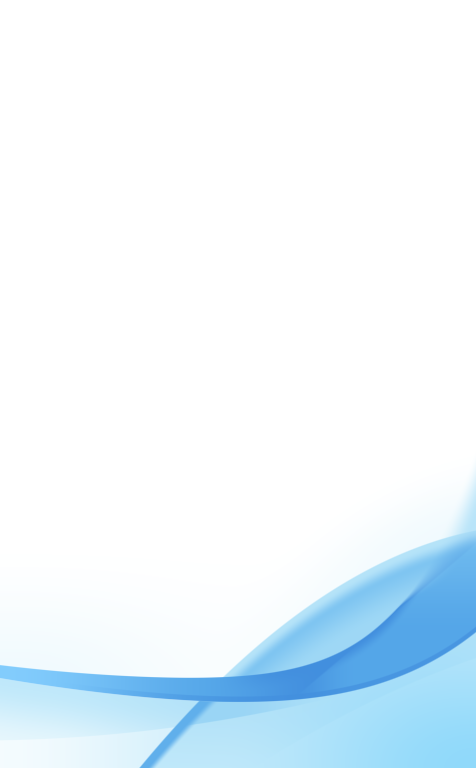
This background is drawn by a Shadertoy shader. Its source:

```glsl
// Translucent blue waves sweeping over the foot of a white page.
// Each sheet is bounded by a polynomial height curve; sheets are layered
// back to front with antialiased or deliberately soft edges.

#define WHITE vec3(1.0)
#define MIST vec3(0.90, 0.965, 0.99)
#define PALE vec3(0.75, 0.91, 0.98)
#define SKY vec3(0.61, 0.84, 0.96)
#define AZURE vec3(0.46, 0.75, 0.94)
#define BLUE vec3(0.33, 0.65, 0.91)
#define DEEP vec3(0.26, 0.56, 0.87)
#define CORNER vec3(0.53, 0.84, 0.98)
#define ARCH_FOOT 0.293
#define RIM_WIDTH 0.007

// Height curves, in fractions of the canvas
float ribbonTop(float x) {
    return 0.134 - 0.075 * x + 0.08 * x * x + 0.264 * pow(x, 6.5);
}

float ribbonBottom(float x) {
    return 0.117 - 0.105 * x + 0.075 * x * x + 0.09 * pow(x, 5.0);
}

float archHeight(float x) {
    float t = x - ARCH_FOOT;
    return t * (0.75 - 0.442 * t);
}

float lowerWave(float x) {
    return 0.036 + 0.01 * x + 0.1 * x * x;
}

float foldHeight(float x) {
    float t = x - 0.533;
    return t * (0.4 - 0.2 * t);
}

// Coverage of the positive side, one pixel wide at the edge
float cover(float d) {
    float w = max(fwidth(d), 1e-5);
    return smoothstep(-0.7 * w, 0.7 * w, d);
}

void mainImage(out vec4 fragColor, in vec2 fragCoord) {
    vec2 p = fragCoord / iResolution.xy;

    // Signed depth below each curve
    float top = ribbonTop(p.x) - p.y;
    float bottom = ribbonBottom(p.x) - p.y;
    float arch = archHeight(p.x) - p.y;
    float wave = lowerWave(p.x) - p.y;
    float fold = foldHeight(p.x) - p.y;
    float inArch = cover(arch);
    float belowRibbon = cover(bottom);

    // Page haze above the waves
    float haze = smoothstep(0.30, 0.10, p.y) * (1.0 - 0.6 * smoothstep(0.05, 0.5, p.x));
    vec3 color = mix(WHITE, MIST, 0.6 * haze);
    float halo = smoothstep(-0.11, 0.0, arch) * smoothstep(0.4, 0.95, p.x);
    color = mix(color, MIST, 0.55 * halo);

    // Soft upper tail of the ribbon
    float tail = smoothstep(-0.015, 0.075, top) * smoothstep(0.82, 0.96, p.x);
    color = mix(color, mix(PALE, SKY, 0.35), tail * 0.9);

    // Pale sheet under the ribbon on the left
    vec3 sheet = mix(PALE, MIST, smoothstep(0.0, 0.085, bottom));
    sheet = mix(sheet, SKY, 0.35 * smoothstep(0.1, 0.5, p.x));
    vec3 foot = mix(mix(WHITE, MIST, 0.45), PALE, 0.6 * smoothstep(0.0, 0.45, p.x));
    color = mix(color, mix(sheet, foot, cover(wave)), belowRibbon);

    // Arch: light border, then a blurred darker inner sheet
    vec3 archColor = mix(PALE, SKY, 0.3);
    float inner = smoothstep(0.004, 0.027, arch);
    vec3 innerColor = mix(AZURE, SKY, smoothstep(0.015, 0.075, arch));
    archColor = mix(archColor, innerColor, inner * 0.9);

    // Region beneath both the arch and the ribbon
    float toCorner = smoothstep(0.55, 0.0, length((p - vec2(1.0, 0.0)) * vec2(1.0, 2.5)));
    vec3 basin = mix(PALE, SKY, 0.35 * smoothstep(0.1, 0.0, bottom));
    basin = mix(basin, PALE, cover(fold) * 0.75);
    basin = mix(basin, CORNER, toCorner * 0.85);
    float sliver = (1.0 - cover(wave)) * smoothstep(0.72, 0.5, p.x);
    basin = mix(basin, mix(SKY, AZURE, 0.2), sliver * 0.8);

    // Dark blade along the foot of the arch
    float blade = smoothstep(0.027, 0.012, arch) * smoothstep(0.62, 0.42, p.x);
    basin = mix(basin, mix(BLUE, AZURE, 0.35), blade);
    color = mix(color, mix(archColor, basin, belowRibbon), inArch);

    // Ribbon: light on the left, deep in the middle, blue on the right
    vec3 ribbon = mix(AZURE + vec3(0.05), BLUE, smoothstep(0.0, 0.5, p.x));
    ribbon = mix(ribbon, DEEP, smoothstep(0.42, 0.68, p.x));
    float facet = smoothstep(-0.004, 0.004, p.x - 0.62 - 1.9 * (p.y - 0.092));
    ribbon = mix(ribbon, BLUE, facet * smoothstep(0.6, 0.75, p.x));
    ribbon = mix(ribbon, AZURE, 0.8 * smoothstep(0.17, 0.31, p.y));
    float creaseZone = smoothstep(0.45, 0.65, p.x) * smoothstep(0.95, 0.8, p.x);
    ribbon = mix(ribbon, DEEP, creaseZone * smoothstep(0.022, 0.0, top));
    float rim = cover(bottom + RIM_WIDTH) * smoothstep(0.1, 0.6, p.x);
    ribbon = mix(ribbon, DEEP, rim * 0.7);

    // Its upper edge dissolves toward the right
    float blur = 0.09 * smoothstep(0.83, 1.0, p.x);
    float upperEdge = mix(cover(top), smoothstep(0.0, blur + 0.002, top), smoothstep(0.8, 0.86, p.x));
    float aboveArch = (1.0 - inArch) * smoothstep(0.75, 0.85, p.x);
    float ribbonMask = upperEdge * (1.0 - belowRibbon) * (1.0 - aboveArch);
    float archFade = mix(1.0, smoothstep(-0.012, 0.035, arch), smoothstep(0.75, 0.85, p.x));
    color = mix(color, ribbon, ribbonMask * archFade);

    fragColor = vec4(color, 1.0);
}
```
